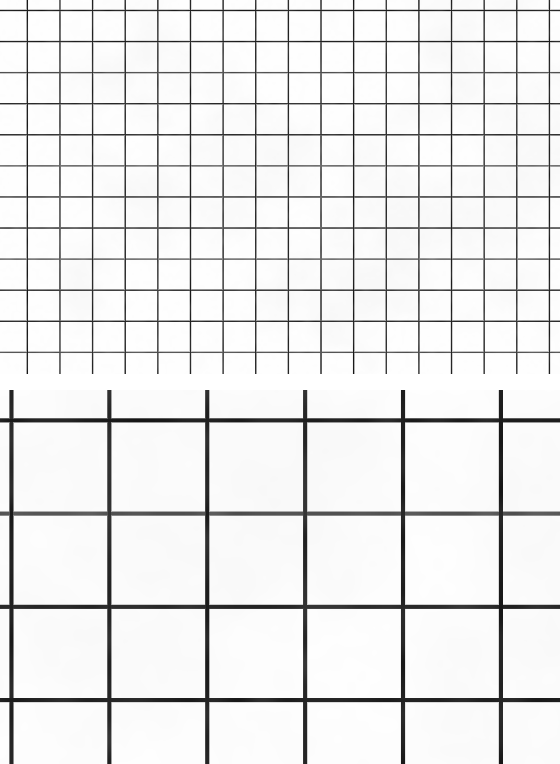
Top, the full canvas; bottom, a detail of the centre.
Give the GLSL for this pattern, as a WebGL 1 fragment shader.

```glsl
precision highp float;

uniform vec2 u_resolution;

#define PITCH vec2(0.05827, 0.0831)        // grid spacing, fraction of canvas
#define FIRST_LINE vec2(0.0488, 0.0579)    // first line from lower left
#define LINE_WIDTH 0.0037                  // fraction of canvas height
#define INK 0.08
#define PAPER 0.995
#define MOTTLE 0.022                       // depth of the paper stains
#define INK_WEAR 0.16                      // fading along the lines
#define FAINT_ROW 0.2                      // extra fading of every third row

float hash(vec2 p) {
  return fract(sin(dot(p, vec2(127.1, 311.7))) * 43758.5453);
}

float noise(vec2 p) {
  vec2 cell = floor(p);
  vec2 f = fract(p);
  f = f * f * (3.0 - 2.0 * f);
  float low = mix(hash(cell), hash(cell + vec2(1.0, 0.0)), f.x);
  float high = mix(hash(cell + vec2(0.0, 1.0)), hash(cell + vec2(1.0, 1.0)), f.x);
  return mix(low, high, f.y);
}

float fbm(vec2 p) {
  float sum = 0.0;
  float amplitude = 0.5;
  for (int i = 0; i < 4; i++) {
    sum += amplitude * noise(p);
    p = p * 2.1 + 17.3;
    amplitude *= 0.5;
  }
  return sum;
}

// Share of a pixel covered by a line whose centre is at distance d
float lineCoverage(float d, float pixel) {
  float inner = max(d - 0.5 * pixel, -0.5 * LINE_WIDTH);
  float outer = min(d + 0.5 * pixel, 0.5 * LINE_WIDTH);
  return clamp((outer - inner) / pixel, 0.0, 1.0);
}

// Ink strength, varying from line to line and along each line
float inkStrength(float index, float along, float seed) {
  float perLine = hash(vec2(index, seed));
  float patches = noise(vec2(along * 45.0, index * 7.0 + seed));
  return 1.0 - INK_WEAR * (0.4 * perLine + 0.6 * patches);
}

void main() {
  vec2 uv = gl_FragCoord.xy / u_resolution;
  vec2 p = gl_FragCoord.xy / u_resolution.y;
  float pixel = 1.0 / u_resolution.y;

  // Nearest vertical and horizontal line, with distances in canvas heights
  vec2 grid = (uv - FIRST_LINE) / PITCH;
  vec2 index = floor(grid + 0.5);
  vec2 dist = abs(grid - index) * PITCH * vec2(u_resolution.x / u_resolution.y, 1.0);

  // Inked lines
  float faintRow = 1.0 - FAINT_ROW * step(mod(index.y + 0.5, 3.0), 1.0);
  float columns = lineCoverage(dist.x, pixel) * inkStrength(index.x, p.y, 3.0);
  float rows = lineCoverage(dist.y, pixel) * inkStrength(index.y, p.x, 61.0) * faintRow;
  float ink = max(columns, rows);

  // Paper with faint blotches
  float stain = smoothstep(0.4, 0.8, fbm(p * 5.0 + 4.0));
  float grain = noise(p * 90.0) - 0.5;
  float paper = PAPER - MOTTLE * (stain + 0.2 * grain);

  gl_FragColor = vec4(vec3(mix(paper, INK, ink)), 1.0);
}
```
